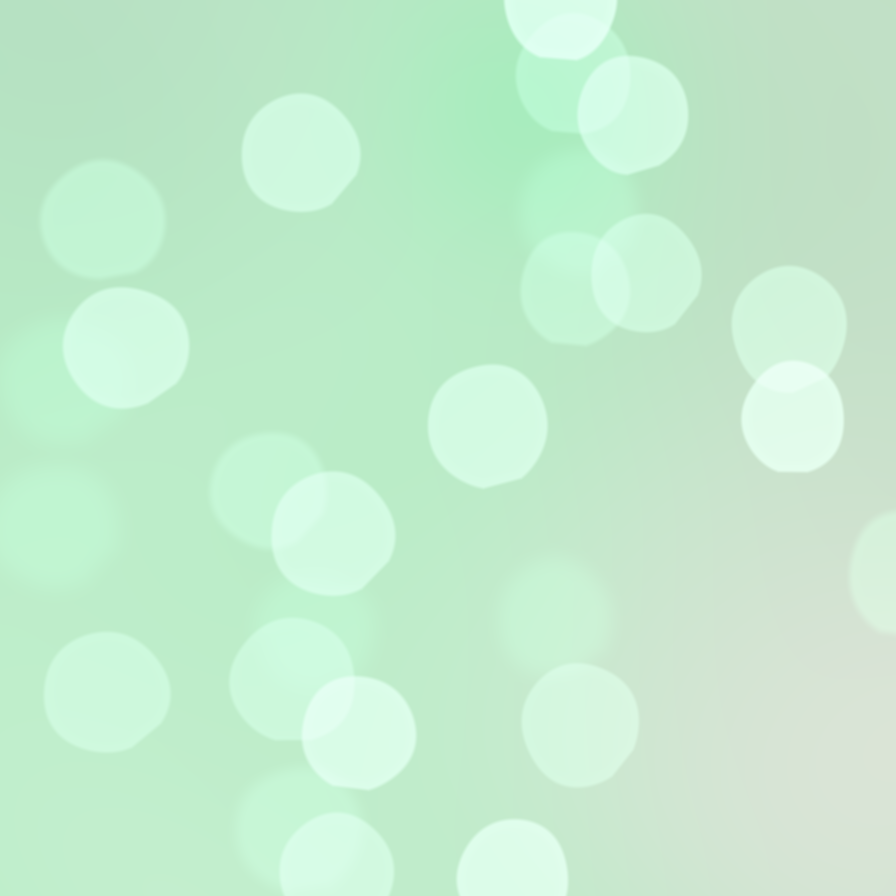
This background is drawn by a WebGL 2 fragment shader. Its source:

```glsl
#version 300 es
precision highp float;
// Soft mint bokeh: strands of overlapping, out-of-focus light discs on a pale green haze.

uniform vec2 u_resolution;
out vec4 fragColor;

// Smooth round falloff, 1 at the centre.
float glow(vec2 offset, float size) {
    return exp(-dot(offset, offset) / (size * size));
}

// Coverage of one disc: a slightly lumpy ellipse with one flattened side.
float bokehDisc(vec2 p, float radius, float blur, float seed) {
    float angle = atan(p.y, p.x);
    float lumps = 1.0 + 0.014 * sin(3.0 * angle + seed) + 0.008 * sin(5.0 * angle - 2.0 * seed);
    float flatAngle = -1.2 + 0.5 * sin(seed * 3.0);
    float flatSide = dot(p, vec2(cos(flatAngle), sin(flatAngle))) * 1.05;
    float dist = max(length(p) / lumps, flatSide) - radius;
    float rim = 0.07 * smoothstep(-0.016, -0.003, dist);
    return smoothstep(blur, -blur, dist) * (0.95 + rim);
}

// Screens a swaying row of discs over the colour below.
vec3 addStrand(vec3 color, vec2 uv, vec2 start, vec2 stride, int count, float sway, float seed) {
    for (int i = 0; i < count; i++) {
        float n = float(i);
        float phase = n * 2.4 + seed * 5.0;
        vec2 center = start + stride * n + sway * vec2(sin(phase), 0.5 * cos(phase * 1.7));
        float brightness = fract(n * 0.618 + seed);
        float blur = mix(0.022, 0.0028, smoothstep(0.05, 0.4, brightness));
        float radius = 0.067 + 0.004 * sin(phase * 1.3);

        // Discs are wide on the left and tall on the right.
        vec2 p = (uv - center) * vec2(mix(0.93, 1.13, center.x), 1.0);
        float cover = bokehDisc(p, radius, max(blur, 1.0 / u_resolution.y), phase);
        vec3 light = mix(vec3(0.03, 0.42, 0.12), vec3(0.53, 0.97, 0.69), pow(brightness, 1.2));
        color = 1.0 - (1.0 - color) * (1.0 - light * cover);
    }
    return color;
}

void main() {
    vec2 uv = gl_FragCoord.xy / u_resolution;

    // Hazy backdrop: green left, greyer right, blush lower right.
    vec3 color = mix(vec3(0.725, 0.928, 0.78), vec3(0.75, 0.875, 0.77),
                     smoothstep(0.45, 1.0, uv.x + 0.12 * (uv.y - 0.5)));
    color = mix(color, vec3(0.715, 0.875, 0.76), 0.9 * glow(uv - vec2(0.08, 1.05), 0.36));
    color = mix(color, vec3(0.77, 0.935, 0.81), 0.7 * glow(uv - vec2(0.2, 0.0), 0.4));
    color = mix(color, vec3(0.86, 0.895, 0.845), glow((uv - vec2(1.02, 0.17)) * vec2(0.85, 1.0), 0.33));
    color = mix(color, vec3(0.65, 0.93, 0.74), 0.85 * glow(uv - vec2(0.58, 0.87), 0.15));
    color += 0.006 * sin(uv.x * 9.0 + 2.0 * sin(uv.y * 6.0)) * vec3(1.0, 0.3, 0.8);

    // Strands of lights: left edge, dense column, middle, top, right, stray pair.
    color = addStrand(color, uv, vec2(0.09, 0.24), vec2(0.01, 0.177), 4, 0.04, 0.47);
    color = addStrand(color, uv, vec2(0.37, 0.02), vec2(-0.005, 0.073), 7, 0.04, 0.6);
    color = addStrand(color, uv, vec2(0.63, 0.01), vec2(-0.012, 0.165), 5, 0.06, 0.88);
    color = addStrand(color, uv, vec2(0.70, 0.70), vec2(-0.015, 0.076), 5, 0.04, 0.52);
    color = addStrand(color, uv, vec2(0.96, 0.38), vec2(-0.04, 0.13), 3, 0.05, 0.3);
    color = addStrand(color, uv, vec2(0.07, 0.57), vec2(0.26, 0.26), 2, 0.01, 0.04);

    fragColor = vec4(clamp(color, 0.0, 1.0), 1.0);
}
```
